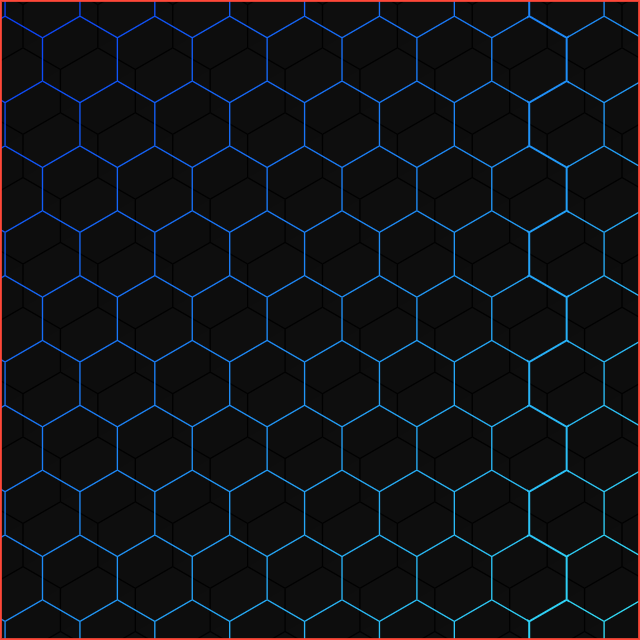
Give the GLSL for this pattern, as a WebGL 2 fragment shader.

```glsl
#version 300 es
precision highp float;
// Neon honeycomb on near-black: a thin blue-to-cyan hexagon lattice over a
// shifted black copy of itself, with one heavier zigzag column and a red frame.
// Both lattices come from one hexagon distance function in canvas units.

uniform vec2 u_resolution;
out vec4 outColor;

const float PITCH = 0.11700;                    // flat-to-flat hexagon width
const vec2 NEON_CENTER = vec2(0.1249, 0.9072);  // centre of one neon cell
const vec2 SHADOW_SHIFT = vec2(0.0280, -0.0495);

const float LINE_WIDTH = 0.0021;
const float HEAVY_WIDTH = 0.0031;
const float SHADOW_WIDTH = 0.0021;
const float FRAME_WIDTH = 0.0029;

const float HEAVY_X = 0.8561;                   // middle of the zigzag column

const vec3 BASE = vec3(0.053);
const vec3 SHADOW = vec3(0.004);
const vec3 NEON_BLUE = vec3(0.04, 0.24, 0.98);
const vec3 NEON_CYAN = vec3(0.20, 0.88, 0.96);
const vec3 FRAME_RED = vec3(1.00, 0.28, 0.22);

// Offset from the nearest centre of a pointy-top lattice with unit pitch.
vec2 hexLocal(vec2 p) {
    vec2 period = vec2(1.0, sqrt(3.0));
    vec2 a = mod(p + 0.5 * period, period) - 0.5 * period;
    vec2 b = mod(p, period) - 0.5 * period;
    return dot(a, a) < dot(b, b) ? a : b;
}

// Distance from a cell-local point to the hexagon outline.
float hexEdge(vec2 local) {
    vec2 q = abs(local);
    return 0.5 - max(q.x, dot(q, vec2(0.5, 0.5 * sqrt(3.0))));
}

// Box-filtered coverage of a line at distance d.
float lineCoverage(float d, float width, float pixel) {
    float inner = clamp((0.5 * width - d) / pixel + 0.5, 0.0, 1.0);
    float outer = clamp((-0.5 * width - d) / pixel + 0.5, 0.0, 1.0);
    return inner - outer;
}

void main() {
    vec2 uv = gl_FragCoord.xy / u_resolution;
    float pixel = 1.0 / min(u_resolution.x, u_resolution.y);

    vec2 neonCell = hexLocal((uv - NEON_CENTER) / PITCH);
    vec2 shadowCell = hexLocal((uv - NEON_CENTER - SHADOW_SHIFT) / PITCH);
    float neonDistance = hexEdge(neonCell) * PITCH;
    float shadowDistance = hexEdge(shadowCell) * PITCH;

    // Faint sheen toward the lower right of each cell
    float sheen = dot(neonCell, vec2(0.5, -0.866));
    vec3 color = BASE + 0.008 * sheen;

    // Recessed black lattice
    color = mix(color, SHADOW, lineCoverage(shadowDistance, SHADOW_WIDTH, pixel));

    // Neon lattice, heavier along one column of edges
    float heavyReach = 0.25 * PITCH + HEAVY_WIDTH;
    float width = abs(uv.x - HEAVY_X) < heavyReach ? HEAVY_WIDTH : LINE_WIDTH;
    float diagonal = 0.5 * (uv.x + 1.0 - uv.y);
    vec3 neon = mix(NEON_BLUE, NEON_CYAN, diagonal);
    color = mix(color, neon, lineCoverage(neonDistance, width, pixel));

    // Red frame along the canvas border
    vec2 border = min(uv, 1.0 - uv);
    float frameDistance = min(border.x, border.y);
    float frame = clamp((FRAME_WIDTH - frameDistance) / pixel + 0.5, 0.0, 1.0);
    color = mix(color, FRAME_RED, frame);

    outColor = vec4(color, 1.0);
}
```
